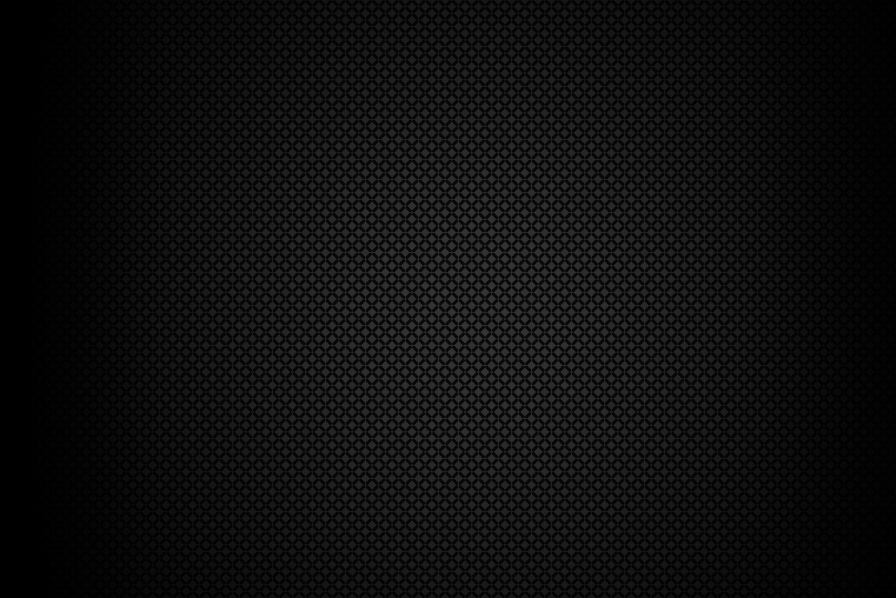
This pattern is drawn by a Shadertoy shader. Its source:

```glsl
float hash(vec2 p) {
    return fract(sin(dot(p, vec2(127.1, 311.7))) * 43758.5);
}

// Distance to the dark stitch along one edge of a diamond cell
float stitch(vec2 f) {
    return length(vec2(0.5 - f.x, max(f.y - 0.24, 0.0))) - 0.16;
}

// Soft off-centre light, fading to black at the sides
float glow(vec2 uv, float aspect) {
    vec2 r = (uv - vec2(0.53, 0.49)) * vec2(aspect, 1.0);
    float light = exp(-3.1 * dot(r, r));
    return light * smoothstep(-0.02, 0.2, uv.x) * smoothstep(1.12, 0.8, uv.x);
}

void mainImage(out vec4 fragColor, in vec2 fragCoord) {
    vec2 uv = fragCoord / iResolution.xy;
    float aspect = iResolution.x / iResolution.y;

    // Diagonal lattice: 45 repeats down, about 67 across
    vec2 q = fragCoord / iResolution.y * 45.0;
    vec2 d = vec2(q.x + q.y, q.x - q.y);
    vec2 cell = floor(d);
    vec2 f = abs(fract(d) - 0.5);

    // Grey diamonds joined at their tips, parted by stitches
    float pixel = 45.0 * 1.414 / iResolution.y;
    float dist = min(stitch(f), stitch(f.yx));
    float face = smoothstep(-0.5, 0.5, dist / max(pixel, 0.08));

    // Slight shading within each diamond and between repeats
    face *= 1.0 - 0.35 * dot(f, f);
    face *= 0.94 + 0.12 * hash(cell);

    float grey = glow(uv, aspect) * mix(0.035, 0.2, face);
    fragColor = vec4(vec3(grey), 1.0);
}
```
